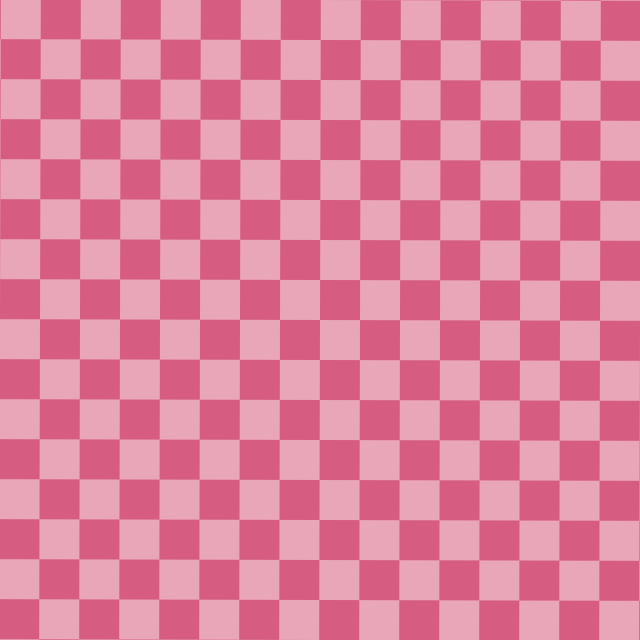
Write a WebGL 1 fragment shader that draws this pattern.

```glsl
precision highp float;

// Two-tone pink checkerboard, flat and unworn, turned very slightly clockwise.
// Two square waves, one per axis, are multiplied to give the alternating
// squares; each wave is softened over one pixel for clean edges.

uniform vec2 u_resolution;

const float CELLS = 16.0;    // squares across and down
const float TILT = 0.0025;   // clockwise turn about the centre, in radians
const float EDGE = 1.0;      // edge softness, in pixels
const vec3 LIGHT_PINK = vec3(0.91, 0.65, 0.72);
const vec3 DEEP_PINK = vec3(0.84, 0.36, 0.51);

// Turns a point anticlockwise, so the drawn pattern turns clockwise.
vec2 rotate(vec2 p, float angle) {
  float c = cos(angle);
  float s = sin(angle);
  return vec2(c * p.x - s * p.y, s * p.x + c * p.y);
}

// Per-axis wave: +1 in even cells, -1 in odd cells, linear across each edge.
vec2 squareWave(vec2 p, float softness) {
  vec2 parity = 1.0 - 2.0 * mod(floor(p), 2.0);
  vec2 edgeDistance = 0.5 - abs(fract(p) - 0.5);
  return parity * clamp(edgeDistance / (0.5 * softness), 0.0, 1.0);
}

void main() {
  // Centred coordinates, one unit per square
  float cellsPerPixel = CELLS / min(u_resolution.x, u_resolution.y);
  vec2 p = (gl_FragCoord.xy - 0.5 * u_resolution) * cellsPerPixel;
  p = rotate(p, TILT);

  // Cells with matching parity are deep, the others light
  vec2 wave = squareWave(p, EDGE * cellsPerPixel);
  float deep = 0.5 + 0.5 * wave.x * wave.y;

  gl_FragColor = vec4(mix(LIGHT_PINK, DEEP_PINK, deep), 1.0);
}
```
